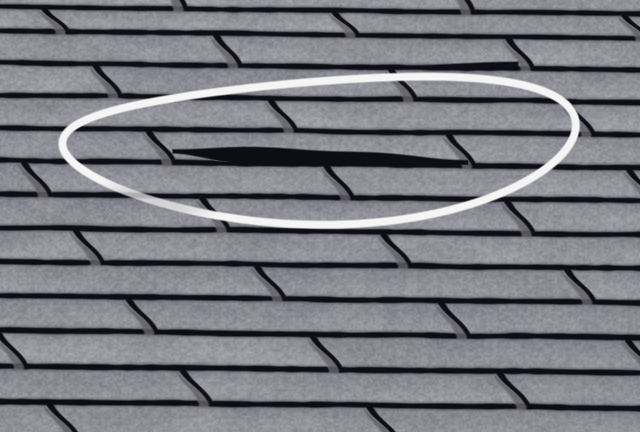
A Shadertoy shader for this texture:

```glsl
// Grey shingle roof in slanting courses, one tab lifted, ringed by a white hand-drawn oval.

const vec2 CANVAS = vec2(768.0, 518.0);   // design units, y runs downward
const vec3 GAP_COLOR = vec3(0.05, 0.05, 0.08);
const vec3 CUT_COLOR = vec3(0.33, 0.32, 0.36);
const vec3 SLATE_DARK = vec3(0.51, 0.51, 0.55);
const vec3 SLATE_LIGHT = vec3(0.64, 0.64, 0.67);
const vec3 RING_COLOR = vec3(0.96);
const int COURSES = 14;

float hash(vec2 p) {
    return fract(sin(dot(p, vec2(127.1, 311.7))) * 43758.545);
}

float noise(vec2 p) {
    vec2 i = floor(p);
    vec2 f = fract(p);
    f = f * f * (3.0 - 2.0 * f);
    float a = mix(hash(i), hash(i + vec2(1.0, 0.0)), f.x);
    float b = mix(hash(i + vec2(0.0, 1.0)), hash(i + vec2(1.0)), f.x);
    return mix(a, b, f.y);
}

// Coverage of a shape from its signed distance
float fill(float d, float soft) {
    return 1.0 - smoothstep(-soft, soft, d);
}

// Height of the lower edge of a course
float eaveHeight(float course, float x) {
    float narrowTop = 9.0 * step(abs(course), 0.5);
    float wobble = 1.6 * (noise(vec2(x / 70.0, course * 7.3)) - 0.5);
    return -0.5 + 37.5 * course + 0.22 * course * course + 0.011 * x + narrowTop + wobble;
}

float slotPeriod(float course) {
    return 345.0 + 3.0 * course;
}

// Horizontal offset to the slanting slot; t is 0 at the top of the course, 1 at its eave
float slotOffset(float course, float x, float t) {
    float foot = 568.0 - 137.0 * course - 1.35 * course * course;
    float lean = 29.0 + 0.6 * course;
    float bend = 2.0 * sin(6.28 * t);
    return x - foot + lean * (1.0 - t) + bend;
}

// Dark opening between a top and a bottom curve, limited in x
float openingDistance(vec2 p, float top, float bottom, float left, float right) {
    float vertical = abs(p.y - 0.5 * (top + bottom)) - 0.5 * (bottom - top);
    return max(vertical, max(left - p.x, p.x - right));
}

float liftedTab(vec2 p) {
    float top = 177.5 + 13.0 * smoothstep(330.0, 570.0, p.x) + 1.5 * sin(p.x / 27.0);
    float bottom = 184.0 + 11.0 * smoothstep(205.0, 290.0, p.x) + 0.008 * (p.x - 205.0);
    return openingDistance(p, top, bottom, 207.0, 562.0);
}

float curledTab(vec2 p) {
    float rise = smoothstep(470.0, 620.0, p.x);
    return openingDistance(p, 79.0 - 5.0 * rise, 84.0 - 3.0 * rise, 440.0, 622.0);
}

// Egg-shaped oval: bent axis, wider toward the right; 1 on the outline
float ovalField(vec2 p) {
    float u = (p.x - 383.0) / 308.0;
    float axis = 183.5 - 11.0 * u - 22.5 * u * u;
    return length(vec2(u, (p.y - axis) / max(86.0 + 13.0 * u, 30.0)));
}

float ringDistance(vec2 p, float halfWidth) {
    float f = ovalField(p);
    vec2 slope = vec2(ovalField(p + vec2(1.0, 0.0)), ovalField(p + vec2(0.0, 1.0))) - f;
    return abs(f - 1.0) / max(length(slope), 0.001) - halfWidth;
}

// Mineral grain with broader weathering
vec3 slate(vec2 p, float tone) {
    float grain = noise(p / 2.4) - 0.5;
    float speck = noise(p / vec2(6.0, 4.0) + 31.0) - 0.5;
    float patches = noise(p / vec2(60.0, 22.0) + 9.0) - 0.5;
    float k = tone + 0.55 * grain + 0.4 * speck + 0.4 * patches;
    return mix(SLATE_DARK, SLATE_LIGHT, clamp(k, -0.7, 1.4));
}

void mainImage(out vec4 fragColor, in vec2 fragCoord) {
    vec2 p = fragCoord / iResolution.xy * CANVAS;
    p.y = CANVAS.y - p.y;
    float soft = max(1.5, 0.8 * CANVAS.y / iResolution.y);

    float tone = 0.4, gap = 0.0, cut = 0.0;
    for (int i = 0; i < COURSES; i++) {
        float course = float(i);
        float top = eaveHeight(course - 1.0, p.x);
        float bottom = eaveHeight(course, p.x);
        float t = (p.y - top) / (bottom - top);
        float period = slotPeriod(course);
        float offset = slotOffset(course, p.x, clamp(t, 0.0, 1.0));
        float tab = round(offset / period);
        float dx = offset - tab * period;
        float inside = step(0.0, t) * step(t, 1.0);

        // Tab tint, shaded under the eave above
        float tint = hash(vec2(course, floor(offset / period)));
        float shade = 0.15 + 0.4 * smoothstep(0.0, 0.7, t) + 0.25 * (tint - 0.5);
        tone = mix(tone, shade, inside);

        // Slanting slot with its exposed grey side
        float slot = abs(dx) * 0.78 - mix(3.6, 2.3, t);
        float side = abs(dx + 8.0) * 0.78 - 6.0 * t;
        gap = max(gap, inside * fill(slot, soft));
        cut = max(cut, inside * 0.65 * fill(side, 2.5));

        // Eave shadow, broken at the foot of each slot
        float thickness = 2.5 + 0.03 * course + 0.9 * noise(vec2(p.x / 14.0, course));
        float eave = abs(p.y - bottom) - thickness;
        float notch = fill(abs(dx + 9.0) - 6.0, 2.0);
        gap = max(gap, fill(eave, soft) * (1.0 - 0.75 * notch));
        cut = max(cut, 0.5 * fill(eave - 2.0, 2.5));
    }

    // Raised tabs
    gap = max(gap, fill(liftedTab(p), soft));
    gap = max(gap, fill(curledTab(p), soft));

    vec3 color = slate(p, tone);
    color = mix(color, CUT_COLOR, cut);
    color = mix(color, GAP_COLOR, gap);

    // Painted oval, worn thin at the lower left
    float worn = 0.3 * fill(length((p - vec2(185.0, 240.0)) / vec2(80.0, 30.0)) - 0.8, 0.4);
    color = mix(color, RING_COLOR, fill(ringDistance(p, 4.7), soft) * (1.0 - worn));

    fragColor = vec4(color, 1.0);
}
```
